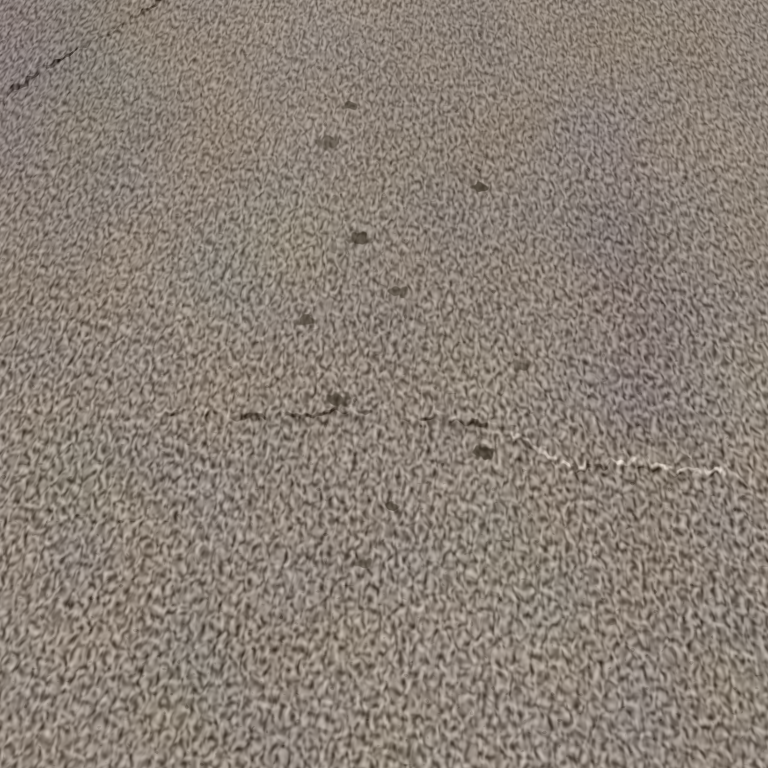
Reproduce this texture procedurally as a Shadertoy shader.

```glsl
// Worn asphalt seen at a slant, with two cracks, oil spots and faint tyre tints.

vec2 hash2(vec2 p) {
    vec3 q = fract(vec3(p.xyx) * vec3(0.1031, 0.1030, 0.0973));
    q += dot(q, q.yzx + 33.33);
    return fract((q.xx + q.yz) * q.zy);
}

// Gradient noise, roughly -0.7 to 0.7
float corner(vec2 cell, vec2 offset, vec2 f) {
    float angle = 6.2832 * hash2(cell + offset).x;
    return dot(vec2(cos(angle), sin(angle)), f - offset);
}

float noise(vec2 p) {
    p += 300.0;
    vec2 cell = floor(p), f = fract(p);
    vec2 w = f * f * f * (f * (f * 6.0 - 15.0) + 10.0);
    return mix(mix(corner(cell, vec2(0, 0), f), corner(cell, vec2(1, 0), f), w.x),
               mix(corner(cell, vec2(0, 1), f), corner(cell, vec2(1, 1), f), w.x), w.y);
}

// Curly stone grain that shrinks with distance: flat lit tops, short dark gaps
float stoneGrain(vec2 uv) {
    float depth = 1.0 / (2.2 - uv.y);
    vec2 p = vec2((uv.x - 0.5) * depth, log(depth)) * vec2(275.0, 200.0);
    p += 0.5 * vec2(noise(p * 0.5 + 17.0), noise(p * 0.5 + 71.0));
    p = mat2(0.97, 0.24, -0.24, 0.97) * p;
    float grain = noise(p) + 0.6 * noise(p.yx * vec2(1.25, 1.35) + 41.0);
    grain = grain < 0.0 ? grain * 1.2 : grain * 1.1 / (1.0 + 0.4 * grain);
    return grain * mix(0.33, 0.22, smoothstep(0.2, 1.0, uv.y));
}

// Soft line of a given half width around a signed distance
float line(float d, float width) {
    return 1.0 - smoothstep(width * 0.4, width * 1.6, abs(d));
}

// Irregular dark stains, scattered along the middle of the lane
float oilSpots(vec2 uv) {
    float stain = 0.0;
    for (int i = 0; i < 11; i++) {
        vec2 h = hash2(vec2(float(i) * 7.3 + 2.0, 19.0));
        vec2 k = hash2(vec2(float(i) * 3.7 + 5.0, 53.0));
        vec2 center = vec2(0.38 + 0.3 * h.x, 0.25 + 0.06 * (float(i) + h.y));
        vec2 radius = mix(vec2(0.008, 0.005), vec2(0.017, 0.011), k.x * k.x);
        float d = length((uv - center) / radius) + 0.8 * noise(uv * 120.0);
        stain = max(stain, (1.0 - smoothstep(0.65, 1.2, d)) * mix(0.6, 1.0, k.y));
    }
    return stain;
}

void mainImage(out vec4 fragColor, in vec2 fragCoord) {
    vec2 uv = fragCoord / iResolution.xy;
    vec3 color = vec3(0.554, 0.512, 0.474);

    // Broad stains: light and dark, warm and cool
    color += 0.025 * noise(uv * 4.0 + 3.0) + 0.02 * noise(uv * 15.0);
    color += vec3(0.016, 0.003, -0.017) * noise(uv * 9.0 + 30.0);
    color += vec3(-0.02, 0.005, -0.01) * max(noise(uv * 5.0 + 60.0), 0.0);

    // Violet tint in the tyre track and the far left corner
    float trackX = 0.93 - 0.17 * uv.y + 0.03 * noise(uv * 6.0);
    float track = exp(-pow((uv.x - trackX) / 0.06, 2.0))
                * smoothstep(0.38, 0.48, uv.y) * (1.0 - smoothstep(0.7, 0.95, uv.y));
    float farCorner = (1.0 - smoothstep(0.0, 0.22, uv.x)) * smoothstep(0.65, 0.9, uv.y);
    color += vec3(-0.035, -0.036, -0.008) * max(track, farCorner);

    // Stone grain with a few deep pits
    float grain = stoneGrain(uv);
    float pits = smoothstep(0.42, 0.56, noise(uv * vec2(105.0, 120.0) + 9.0));
    color += grain - 0.09 * pits;

    // Long ragged crack across the lane
    float wobble = 0.016 * noise(uv.xx * vec2(11.0, 0.0) + 4.3)
                 + 0.009 * noise(vec2(uv.x * 38.0, 2.6))
                 + 0.009 * noise(uv * vec2(95.0, 60.0));
    float crackY = 0.463 - 0.079 * smoothstep(0.53, 0.82, uv.x) + wobble;
    float d = uv.y - crackY;
    float reach = 1.0 - smoothstep(0.935, 0.955, uv.x);
    float broken = smoothstep(-0.2, 0.15, noise(uv * vec2(45.0, 30.0) + 7.4));
    float darkPart = mix(0.35, 1.0, smoothstep(0.15, 0.25, uv.x))
                   * mix(1.0, 0.55, smoothstep(0.7, 0.85, uv.x));
    color -= 0.2 * line(d, 0.003) * broken * darkPart * reach;
    color -= 0.05 * line(d + 0.006, 0.01) * broken * reach * smoothstep(0.15, 0.6, uv.x);

    // Pale chipped edges, strongest at the right end
    float chips = smoothstep(-0.2, 0.1, noise(uv * vec2(80.0, 55.0) + 22.0));
    float palePart = mix(0.25, 1.0, smoothstep(0.58, 0.8, uv.x)) * chips * reach;
    color += 0.24 * line(d - 0.004, 0.0034) * palePart;

    // Thin crack cutting the far left corner
    float slant = (uv.y - 0.87 - 0.63 * uv.x) * 0.85
                + 0.012 * noise(uv * 16.0 + 8.0) + 0.006 * noise(uv * 85.0);
    float thin = smoothstep(-0.3, 0.1, noise(uv * 38.0 + 12.4));
    color -= 0.23 * line(slant, 0.002) * mix(0.3, 1.0, thin);

    // Oil soaks in and hides most of the grain
    color = mix(color, vec3(0.32, 0.285, 0.24) + 0.35 * grain, oilSpots(uv));

    fragColor = vec4(clamp(color, 0.0, 1.0), 1.0);
}
```
